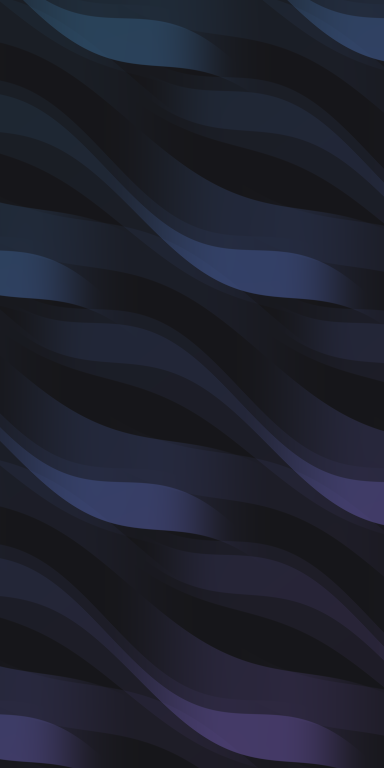
Give the GLSL for this background, as a WebGL 2 fragment shader.

```glsl
#version 300 es
precision highp float;
// Dark, overlapping silk-like ribbons on a staggered lattice.
// Each ribbon lies between two sloping cosine curves and fades along its length;
// translucent layers add up, tinted from teal through blue to violet.

#define STEP vec2(0.344, 0.604)   // half-cell offset of the lattice
#define BASE vec3(0.088, 0.088, 0.102)
#define TEAL vec3(0.19, 0.33, 0.45)
#define BLUE vec3(0.25, 0.32, 0.53)
#define VIOLET vec3(0.345, 0.285, 0.53)
#define GLOW 0.55                 // opacity of the bright folds
#define BAND 0.17                 // opacity of the narrow bands
#define VEIL 0.12                 // opacity of the faint wide layers
#define SHEEN 0.30                // opacity of the layer over each fold

uniform vec2 u_resolution;
out vec4 fragColor;

// Sloping wave; shape holds offset, amplitude, crest position and period.
float wave(float x, float slope, vec4 shape) {
    return shape.x + slope * x
         + shape.y * cos(6.2831853 * (x - shape.z) / shape.w);
}

// Smooth-edged coverage between an upper and a lower curve (y points down).
float between(float y, float top, float bottom) {
    float soft = 0.75 / u_resolution.x;
    return smoothstep(-soft, soft, y - top) * smoothstep(-soft, soft, bottom - y);
}

// Fade in over range.xy and out over range.zw.
float fade(float x, vec4 range) {
    return smoothstep(range.x, range.y, x) * (1.0 - smoothstep(range.z, range.w, x));
}

// Share of the backdrop still visible through one cell's ribbons.
float transmittance(vec2 p) {
    float foldTop = wave(p.x, 0.54, vec4(0.292, 0.0625, 0.474, 0.768));
    float foldEnd = wave(p.x, 0.54, vec4(0.365, 0.060, 0.560, 0.807));
    float veilEnd = wave(p.x, 0.54, vec4(0.417, 0.034, 0.521, 0.781));
    float crest = wave(p.x, 0.50, vec4(0.148, 0.052, 0.568, 0.911));

    // Narrow band that swells into the bright fold
    float foldAlpha = BAND * fade(p.x, vec4(-0.33, -0.12, 0.78, 0.97));
    foldAlpha += (GLOW - BAND) * fade(p.x, vec4(0.28, 0.60, 0.72, 0.96));
    float light = 1.0 - foldAlpha * between(p.y, foldTop, foldEnd);

    // Faint layer around the band
    float veilAlpha = VEIL * fade(p.x, vec4(-0.36, -0.08, 0.45, 0.85));
    light *= 1.0 - veilAlpha * between(p.y, foldTop - 0.036, veilEnd);

    // Sheen above and over the fold
    float sheenAlpha = SHEEN * fade(p.x, vec4(0.26, 0.62, 0.72, 1.06));
    light *= 1.0 - sheenAlpha * between(p.y, crest, foldEnd);

    // Thin shade resting on the crest
    float shadeAlpha = VEIL * fade(p.x, vec4(-0.42, -0.10, 0.18, 0.52));
    return light * (1.0 - shadeAlpha * between(p.y, crest - 0.12, crest));
}

void main() {
    vec2 uv = gl_FragCoord.xy / u_resolution;
    vec2 p = vec2(uv.x, 2.0 * (1.0 - uv.y));

    // Stack the ribbons of all nearby staggered cells
    float visible = 1.0;
    for (int row = -1; row <= 3; row++) {
        for (int pair = -3; pair <= 2; pair++) {
            int column = 2 * pair + (row & 1);
            visible *= transmittance(p - STEP * vec2(column, row));
        }
    }

    // Diagonal colour drift
    float drift = 0.36 * p.y + 0.28 * p.x;
    vec3 tint = mix(TEAL, BLUE, smoothstep(0.05, 0.48, drift));
    tint = mix(tint, VIOLET, smoothstep(0.42, 0.90, drift));
    fragColor = vec4(mix(tint, BASE, visible), 1.0);
}
```
